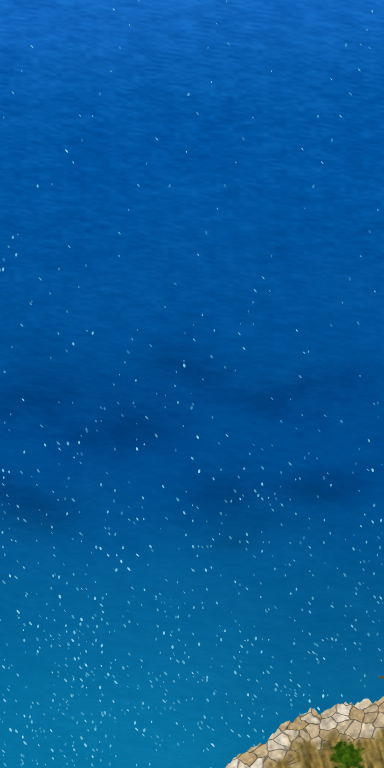
Give the GLSL for this texture, as a WebGL 1 fragment shader.

```glsl
precision highp float;
// Deep blue sea seen from above, with sun glints and a pale rocky cliff in the lower right corner.
uniform vec2 u_resolution;

float hash(vec2 p) {
  return fract(sin(dot(p, vec2(127.1, 311.7))) * 43758.5453);
}

float noise(vec2 p) {
  vec2 i = floor(p), f = fract(p);
  f = f * f * (3.0 - 2.0 * f);
  return mix(mix(hash(i), hash(i + vec2(1.0, 0.0)), f.x),
             mix(hash(i + vec2(0.0, 1.0)), hash(i + vec2(1.0, 1.0)), f.x), f.y);
}

float fbm(vec2 p) {
  float sum = 0.0, amp = 0.5;
  for (int i = 0; i < 4; i++) {
    sum += amp * noise(p);
    p = mat2(1.6, 0.5, -0.5, 1.6) * p + 7.3;
    amp *= 0.5;
  }
  return sum / 0.9375;
}

// Soft elliptical patch of deeper water
float patchAt(vec2 p, vec2 center, vec2 radius) {
  vec2 d = (p - center) / radius;
  return exp(-dot(d, d));
}

// Depth gradient, shoals, dark seabed patches and wind ripples; y runs from 0 to 2
vec3 seaColor(vec2 p) {
  vec3 c = mix(vec3(0.03, 0.46, 0.645), vec3(0.015, 0.375, 0.59), smoothstep(0.0, 0.56, p.y));
  c = mix(c, vec3(0.0, 0.32, 0.595), smoothstep(0.42, 0.85, p.y));
  c = mix(c, vec3(0.0, 0.335, 0.635), smoothstep(1.1, 1.65, p.y));
  c = mix(c, vec3(0.075, 0.405, 0.745), smoothstep(1.6, 2.05, p.y + 0.08 * (0.5 - p.x)));
  c -= vec3(0.0, 0.045, 0.05) * smoothstep(0.3, 1.0, p.x) * (1.0 - smoothstep(0.1, 0.8, p.y));

  vec2 q = p + 0.12 * (vec2(fbm(p * 7.0), fbm(p * 7.0 + 31.0)) - 0.5);
  float dark = patchAt(q, vec2(0.10, 0.98), vec2(0.14, 0.09));
  dark += patchAt(q, vec2(0.46, 1.03), vec2(0.09, 0.05));
  dark += patchAt(q, vec2(0.75, 0.98), vec2(0.20, 0.06));
  dark += patchAt(q, vec2(0.33, 0.87), vec2(0.13, 0.08));
  dark += patchAt(q, vec2(0.57, 0.73), vec2(0.09, 0.06));
  dark += patchAt(q, vec2(0.82, 0.75), vec2(0.12, 0.05));
  dark += patchAt(q, vec2(0.08, 0.68), vec2(0.14, 0.07));
  dark += 0.7 * patchAt(q, vec2(0.64, 0.64), vec2(0.18, 0.05));
  float band = smoothstep(0.5, 0.75, p.y) * (1.0 - smoothstep(0.95, 1.15, p.y));
  dark = min(dark, 1.1) * (0.4 + fbm(p * vec2(9.0, 14.0))) + 0.3 * band;
  c -= vec3(0.0, 0.052, 0.078) * dark;

  float far = smoothstep(0.5, 2.0, p.y);
  vec2 w = vec2(p.x, p.y + 0.12 * p.x);
  float ripple = fbm(w * vec2(22.0, 75.0)) - 0.5 + 0.6 * (noise(w * vec2(65.0, 170.0)) - 0.5);
  c += vec3(0.045, 0.07, 0.085) * ripple * (0.35 + 0.8 * far);
  return c + 0.03 * (fbm(p * vec2(4.0, 8.0)) - 0.5);
}

// Slanted sparkles, one candidate per cell, denser toward the lower left
float glints(vec2 p, float cells, float px) {
  vec2 id = floor(p * cells);
  vec2 center = (id + 0.25 + 0.5 * vec2(hash(id + 3.1), hash(id + 8.7))) / cells;
  float left = 1.0 - smoothstep(0.0, 0.75, p.x);
  float density = 0.02 + 0.07 * (1.0 - smoothstep(0.5, 1.2, p.y));
  density += 0.3 * left * (1.0 - smoothstep(0.15, 1.0, p.y));
  density *= (1.0 - smoothstep(0.8, 1.65, p.y)) * (0.4 + 1.2 * noise(p * 9.0));
  vec2 d = p - center;
  d.x += d.y * (hash(id + 5.5) - 0.2);
  float size = mix(0.0012, 0.0032, hash(id + 1.9));
  float spot = 1.0 - smoothstep(size - px * 0.5, size + px * 0.5, length(d * vec2(1.0, 0.65)));
  return spot * step(hash(id), density) * mix(0.3, 0.95, hash(id + 6.2));
}

// Height of the cliff outline
float cliffEdge(float x) {
  float h = mix(0.0, 0.12, (x - 0.59) / 0.165);
  h = min(h, 0.12 + 0.46 * (x - 0.755));
  h = min(h, 0.145 + 0.21 * (x - 0.81));
  return h + 0.022 * (noise(vec2(x * 42.0, 2.0)) - 0.5) + 0.008 * (noise(vec2(x * 130.0, 5.0)) - 0.5);
}

// Pale faceted stone above dry grass and a green shrub
vec3 cliffColor(vec2 p, float depth) {
  float nearest = 1.0, second = 1.0, tone = 0.0;
  vec2 g = p * vec2(27.0, 34.0) + 0.6 * fbm(p * 40.0);
  for (int j = -1; j <= 1; j++) {
    for (int i = -1; i <= 1; i++) {
      vec2 id = floor(g) + vec2(float(i), float(j));
      float d = length(id + vec2(hash(id), hash(id + 4.3)) - g);
      if (d < nearest) { second = nearest; nearest = d; tone = hash(id + 9.1); }
      else second = min(second, d);
    }
  }
  float grain = fbm(p * 95.0);
  vec3 stone = mix(vec3(0.70, 0.60, 0.43), vec3(0.89, 0.85, 0.78), tone) * (0.72 + 0.5 * grain);
  stone *= mix(0.62, 1.0, smoothstep(0.0, 0.16, second - nearest));
  float blades = noise(vec2(p.x * 130.0 + p.y * 35.0, p.y * 32.0));
  vec3 grass = mix(vec3(0.22, 0.19, 0.07), vec3(0.74, 0.62, 0.32), blades * 0.65 + grain * 0.35);
  float cover = smoothstep(0.06, 0.12, depth + 0.13 * (fbm(p * 22.0) - 0.5));
  vec3 c = mix(stone, grass, cover * 0.9);
  float shrub = length((p - vec2(0.905, 0.03)) * vec2(1.0, 1.1)) + 0.05 * (grain - 0.5);
  return mix(c, vec3(0.22, 0.34, 0.06) * (0.45 + 1.1 * grain), 1.0 - smoothstep(0.03, 0.05, shrub));
}

void main() {
  vec2 p = gl_FragCoord.xy / u_resolution * vec2(1.0, 2.0);
  float px = 1.0 / u_resolution.x;
  vec3 color = seaColor(p);
  float sparkle = max(glints(p, 55.0, px), glints(p + 0.37, 83.0, px) * 0.75);
  color = mix(color, vec3(0.62, 0.85, 0.93), sparkle);
  float depth = cliffEdge(p.x) - p.y;
  color = mix(color, cliffColor(p, depth), smoothstep(-px, px, depth));
  // Twig tip at the right border
  float twig = length((p - vec2(0.995, 0.236)) * vec2(0.35, 1.0));
  color = mix(color, vec3(0.35, 0.32, 0.2), 1.0 - smoothstep(0.002, 0.002 + px, twig));
  gl_FragColor = vec4(clamp(color, 0.0, 1.0), 1.0);
}
```
